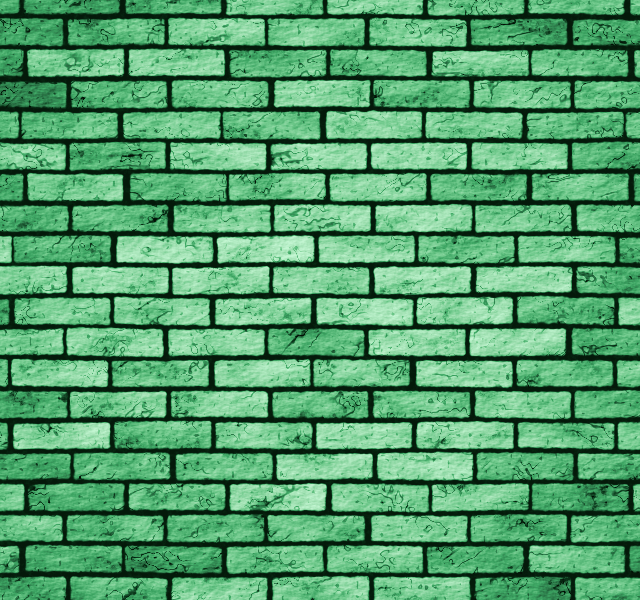
This texture is drawn by a Shadertoy shader. Its source:

```glsl
const vec2 BRICK = vec2(0.168, 0.0517); // pitch, in canvas heights

vec2 hash2(vec2 p) {
    vec3 q = fract(p.xyx * vec3(0.1031, 0.1030, 0.0973));
    q += dot(q, q.yzx + 33.33);
    return fract((q.xx + q.yz) * q.zy);
}

float corner(vec2 cell, vec2 f, vec2 o) {
    float a = 6.2832 * hash2(cell + o).x;
    return dot(vec2(cos(a), sin(a)), f - o);
}

float gradientNoise(vec2 p) {
    vec2 i = floor(p), f = p - i;
    vec2 u = f * f * f * (f * (f * 6.0 - 15.0) + 10.0);
    return mix(mix(corner(i, f, vec2(0, 0)), corner(i, f, vec2(1, 0)), u.x),
               mix(corner(i, f, vec2(0, 1)), corner(i, f, vec2(1, 1)), u.x), u.y);
}

float fbm(vec2 p) {
    float sum = 0.0, amp = 0.6;
    for (int i = 0; i < 4; i++) {
        sum += amp * gradientNoise(p);
        p = mat2(1.6, 1.2, -1.2, 1.6) * p + 7.3;
        amp *= 0.6;
    }
    return sum;
}

// Thin broken lines along the zero crossings of warped noise
float cracks(vec2 p, float angle) {
    float c = cos(angle), s = sin(angle);
    vec2 q = mat2(c, s, -s, c) * p;
    float n = gradientNoise(q * vec2(13, 42) + 0.7 * gradientNoise(p * 70.0));
    float mask = smoothstep(-0.05, 0.25, gradientNoise(p * vec2(14, 22) + 9.0));
    return mask * (1.0 - smoothstep(0.01, 0.075, abs(n)));
}

float roundedBox(vec2 p, vec2 halfSize, float r) {
    vec2 q = abs(p) - halfSize + r;
    return length(max(q, 0.0)) + min(max(q.x, q.y), 0.0) - r;
}

// Tone 0..1.2 to green, from mortar black to pale highlight
vec3 greenRamp(float t) {
    vec3 c = mix(vec3(0.01, 0.06, 0.02), vec3(0.04, 0.21, 0.10), clamp(t / 0.2, 0.0, 1.0));
    c = mix(c, vec3(0.16, 0.45, 0.27), clamp(t / 0.2 - 1.0, 0.0, 1.0));
    c = mix(c, vec3(0.24, 0.65, 0.39), clamp(t / 0.2 - 2.0, 0.0, 1.0));
    c = mix(c, vec3(0.44, 0.79, 0.55), clamp(t / 0.2 - 3.0, 0.0, 1.0));
    c = mix(c, vec3(0.63, 0.88, 0.70), clamp(t / 0.2 - 4.0, 0.0, 1.0));
    return mix(c, vec3(0.76, 0.96, 0.82), clamp(t / 0.2 - 5.0, 0.0, 1.0));
}

void mainImage(out vec4 fragColor, in vec2 fragCoord) {
    vec2 p = fragCoord / iResolution.y;
    vec2 centred = fragCoord / iResolution.xy - 0.5;
    float pixel = 1.0 / iResolution.y;

    // Running bond, rows counted from the top, each shifted a little
    float y = (1.0 - p.y) / BRICK.y + 0.46;
    y += 0.06 * gradientNoise(p * vec2(5, 9));
    float row = floor(y);
    float evenShift = mix(0.24, 0.12, step(abs(row - 11.0), 3.5));
    float shift = mod(row, 2.0) > 0.5 ? 0.68 : evenShift;
    float x = p.x / BRICK.x - shift + 0.08 * (hash2(vec2(row, 91)).x - 0.5);
    vec2 id = vec2(floor(x), row) + 20.0;
    vec2 local = (fract(vec2(x, y)) - 0.5) * BRICK * vec2(1, -1);

    // Each brick differs in place, size, tilt and tone
    vec2 place = hash2(id) - 0.5, kind = hash2(id + 57.0);
    vec2 q = local - place * vec2(0.004, 0.0012);
    q.y += 0.022 * (kind.x - 0.5) * q.x;
    vec2 halfSize = BRICK * 0.5 - vec2(0.0036, 0.0037) - 0.0012 * (hash2(id + 31.0) - 0.5);
    vec2 grain = local + id * vec2(0.73, 0.57);
    float d = roundedBox(q, halfSize, 0.005);
    d += 0.0022 * gradientNoise(grain * 60.0) + 0.0012 * gradientNoise(grain * 170.0);

    // Clay face: blotches, side-lit relief, cracks and pits
    vec2 stretched = grain * vec2(32, 60);
    float relief = fbm(stretched) - fbm(stretched + vec2(0.08, -0.14));
    float blotch = gradientNoise(grain * vec2(13, 26));
    float pits = smoothstep(0.32, 0.5, gradientNoise(grain * 120.0));
    float tone = 0.94 - 0.62 * dot(centred, centred);
    tone += 0.27 * (kind.y - 0.55) - 0.15 * smoothstep(0.85, 1.0, kind.x);
    tone += 0.22 * blotch + 0.5 * relief + 0.1 * fbm(grain * 110.0);
    tone -= 0.42 * cracks(grain, 1.2 * place.x) + 0.3 * pits;
    tone -= 0.25 * smoothstep(0.12, 0.4, -blotch) * smoothstep(0.0, 0.3, fbm(grain * 75.0));

    // Worn rim: pale above, shaded below
    float rim = smoothstep(-0.004, 0.0, d);
    tone += rim * (0.08 * sign(q.y) - 0.1);

    float mortar = 0.05 + 0.16 * max(fbm(p * 90.0), 0.0);
    float face = 1.0 - smoothstep(-0.0012 - 0.5 * pixel, 0.0008 + 0.5 * pixel, d);
    fragColor = vec4(greenRamp(mix(mortar, tone, face)), 1.0);
}
```
